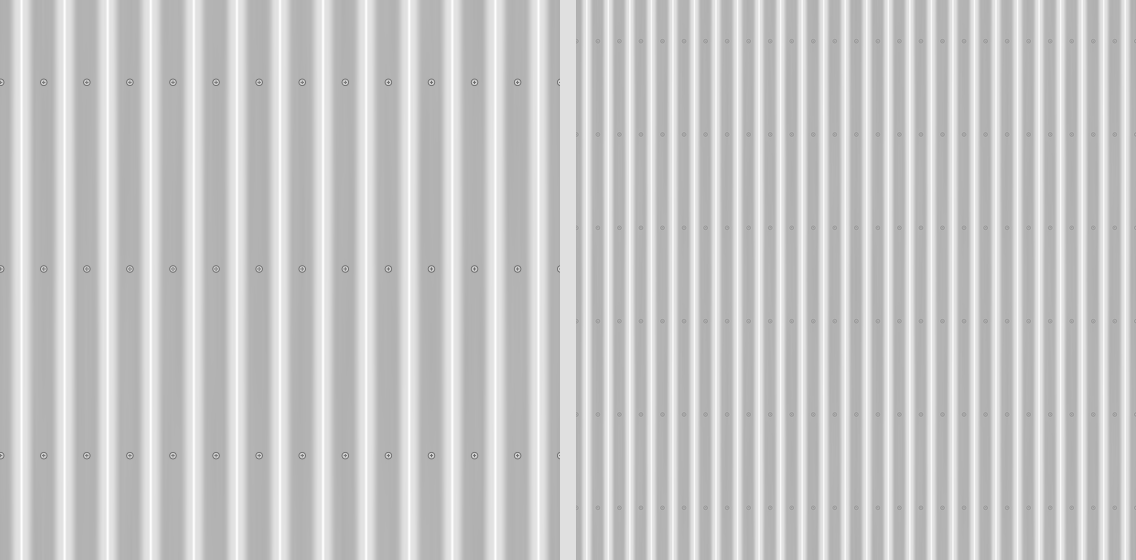
Left, the tile; right, the same tile 2 across and 2 down.
A Shadertoy shader for this texture:

```glsl
// Corrugated pale metal sheet: vertical ridges with rows of cross-head screws in the valleys.

const float RIDGES = 13.0;            // repeats across
const float SCREW_ROWS = 3.0;         // repeats down
const vec2 SCREW_OFFSET = vec2(0.016, 0.559); // screw centre, in cells

const float VALLEY_TONE = 0.700;
const float FLANK_TONE = 0.885;
const float CREST_TONE = 0.995;
const float FLANK_INNER = 0.09;       // distances from the crest, in ridge widths
const float FLANK_OUTER = 0.32;
const float CREST_WIDTH = 0.030;

const float SCREW_RADIUS = 0.0066;    // in canvas units
const float RIM_WIDTH = 0.0016;
const float CROSS_LENGTH = 0.0027;
const float CROSS_HALF_WIDTH = 0.0007;
const float RIM_TONE = 0.42;
const float HEAD_TONE = 0.82;
const float CROSS_TONE = 0.34;

const vec2 GRAIN_CELLS = vec2(260.0, 5.0);
const vec2 STREAK_CELLS = vec2(91.0, 3.0);
const float GRAIN_STRENGTH = 0.012;
const float STREAK_STRENGTH = 0.016;

float hash(vec2 p) {
    return fract(sin(dot(p, vec2(127.1, 311.7))) * 43758.5453);
}

// Value noise that wraps after a whole number of cells.
float wrappedNoise(vec2 uv, vec2 cells) {
    vec2 p = uv * cells;
    vec2 i = floor(p);
    vec2 f = fract(p);
    f = f * f * (3.0 - 2.0 * f);
    vec2 a = mod(i, cells);
    vec2 b = mod(i + 1.0, cells);
    return mix(mix(hash(a), hash(vec2(b.x, a.y)), f.x),
               mix(hash(vec2(a.x, b.y)), hash(b), f.x), f.y);
}

// Antialiased coverage of a signed distance.
float coverage(float dist, float pixel) {
    return clamp(0.5 - dist / pixel, 0.0, 1.0);
}

float boxDistance(vec2 p, vec2 halfSize) {
    vec2 d = abs(p) - halfSize;
    return length(max(d, 0.0)) + min(max(d.x, d.y), 0.0);
}

// Brightness across one ridge: dark valley, soft flank, thin bright crest.
float sheetTone(float x) {
    float crestDist = abs(fract(x * RIDGES) - 0.5);
    float flank = 1.0 - smoothstep(FLANK_INNER, FLANK_OUTER, crestDist);
    float crest = exp(-pow(crestDist / CREST_WIDTH, 2.0));
    float tone = mix(VALLEY_TONE, FLANK_TONE, flank);
    return mix(tone, CREST_TONE, crest);
}

// Faint vertical brushing, strongest in the valleys.
float brushing(vec2 uv, float tone) {
    float grain = (wrappedNoise(uv, GRAIN_CELLS) - 0.5) * GRAIN_STRENGTH;
    float streak = (wrappedNoise(uv, STREAK_CELLS) - 0.5) * STREAK_STRENGTH;
    return (grain + streak) * (1.0 - smoothstep(0.75, 1.0, tone));
}

// Screw: dark rim, light head, dark cross.
float addScrew(float tone, vec2 p, float pixel) {
    float r = length(p);
    float arms = min(boxDistance(p, vec2(CROSS_LENGTH, CROSS_HALF_WIDTH)),
                     boxDistance(p, vec2(CROSS_HALF_WIDTH, CROSS_LENGTH)));
    tone = mix(tone, RIM_TONE, coverage(r - SCREW_RADIUS, pixel));
    tone = mix(tone, HEAD_TONE, coverage(r - SCREW_RADIUS + RIM_WIDTH, pixel));
    return mix(tone, CROSS_TONE, coverage(arms, pixel));
}

void mainImage(out vec4 fragColor, in vec2 fragCoord) {
    vec2 uv = fragCoord / iResolution.xy;
    float pixel = 1.0 / min(iResolution.x, iResolution.y);

    float tone = sheetTone(uv.x);
    tone += brushing(uv, tone);

    vec2 repeats = vec2(RIDGES, SCREW_ROWS);
    vec2 screwPos = (fract(uv * repeats - SCREW_OFFSET + 0.5) - 0.5) / repeats;
    tone = addScrew(tone, screwPos, pixel);

    fragColor = vec4(vec3(tone), 1.0);
}
```
